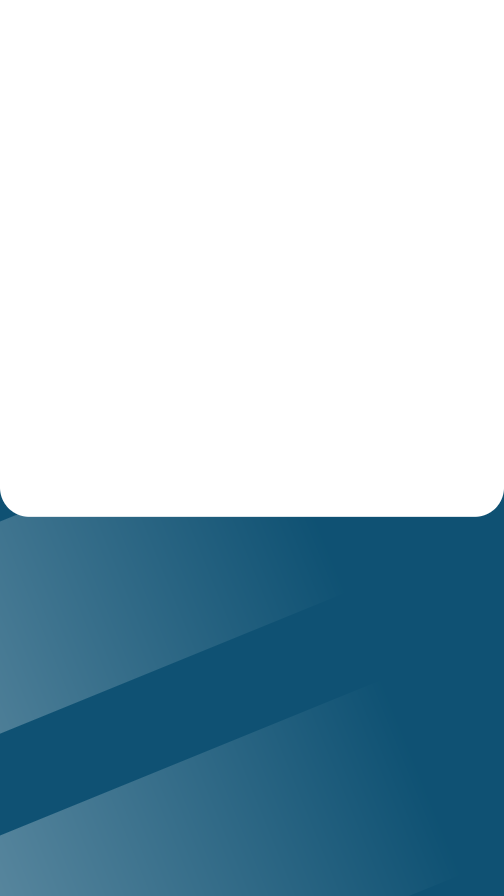
Reproduce this background procedurally as a Shadertoy shader.

```glsl
// A white card with rounded lower corners over a deep blue ground.
// Two slanted bands of pale light cross the ground and fade to the right;
// the card is a rounded-box distance, the bands are a short loop.

float roundedBox(vec2 p, vec2 halfSize, float radius) {
    vec2 q = abs(p) - halfSize + radius;
    return length(max(q, 0.0)) + min(max(q.x, q.y), 0.0) - radius;
}

// Antialiased fill of a signed distance
float coverage(float dist, float pixel) {
    return clamp(0.5 - dist / pixel, 0.0, 1.0);
}

void mainImage(out vec4 fragColor, in vec2 fragCoord) {
    // Canvas width is one unit, measured from the lower left
    vec2 p = fragCoord / iResolution.x;
    float pixel = 1.0 / iResolution.x;
    vec3 color = vec3(0.057, 0.318, 0.450);

    // Axes along and across the slanted bands
    vec2 along = normalize(vec2(1.0, 0.408));
    vec2 across = vec2(-along.y, along.x);
    float light = 0.346 * max(0.866 - dot(p, along), 0.0);

    // Bands of light, fading along their length
    for (int i = 0; i < 2; i++) {
        float n = float(i);
        vec2 center = vec2(0.0, 0.5325 - 0.638 * n);
        float halfHeight = 0.2105 + 0.015 * n;
        float dist = abs(dot(p - center, across)) - halfHeight * along.x;
        color = mix(color, vec3(1.0), light * coverage(dist, pixel));
    }

    // Card, reaching past the top of the canvas
    float card = roundedBox(p - vec2(0.5, 2.7523), vec2(0.5, 2.0), 0.058);
    color = mix(color, vec3(1.0), coverage(card, pixel));

    fragColor = vec4(color, 1.0);
}
```
